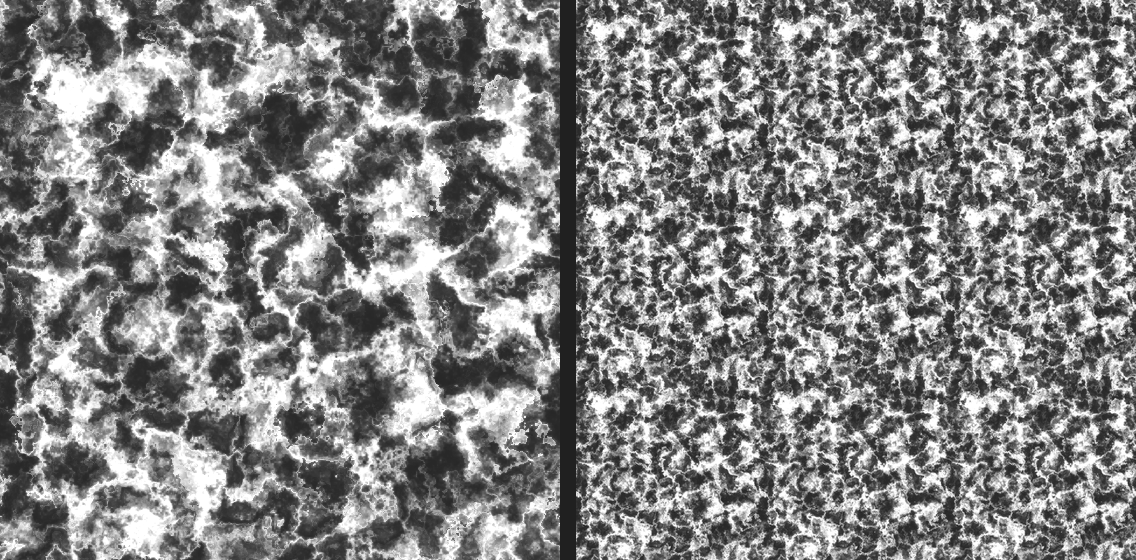
Left: one tile. Right: repeated 3 by 3.
Reproduce this texture procedurally as a Shadertoy shader.

```glsl
const int OCTAVES = 6;
const int SAMPLES = 2;          // antialiasing samples per axis
const float FILTER_WIDTH = 0.6; // sampled share of each pixel
const float DARKEST = 0.15;
const float TONE_RANGE = 2.05;  // exponent from the darkest tone to white

// Integer hash: three values in 0..1 per lattice cell
vec3 hash3(vec2 cell, float seed) {
    uvec3 v = uvec3(cell, seed) * 1664525u + 1013904223u;
    v.x += v.y * v.z;
    v.y += v.z * v.x;
    v.z += v.x * v.y;
    v ^= v >> 16u;
    v.x += v.y * v.z;
    v.y += v.z * v.x;
    v.z += v.x * v.y;
    return vec3(v >> 8u) / 16777216.0;
}

// Three channels of value noise, wrapping after "period" cells
vec3 wrapNoise(vec2 p, float period, float seed) {
    vec2 cell = floor(p * period);
    vec2 f = fract(p * period);
    f = f * f * (3.0 - 2.0 * f);
    vec2 lo = mod(cell, period);
    vec2 hi = mod(cell + 1.0, period);
    vec3 bottom = mix(hash3(lo, seed), hash3(vec2(hi.x, lo.y), seed), f.x);
    vec3 top = mix(hash3(vec2(lo.x, hi.y), seed), hash3(hi, seed), f.x);
    return mix(bottom, top, f.y) - 0.5;
}

vec3 fractalNoise(vec2 p, float period, float gain, float seed) {
    vec3 sum = vec3(0.0);
    float amplitude = 1.0;
    for (int i = 0; i < OCTAVES; i++) {
        sum += amplitude * wrapNoise(p, period, seed + float(i));
        period *= 2.0;
        amplitude *= gain;
    }
    return sum;
}

// Wrapping cellular noise: nearest distance, gap to the second, cell value
vec3 cellular(vec2 p, float period, float seed) {
    vec2 cell = floor(p * period);
    vec2 f = fract(p * period);
    float nearest = 9.0;
    float second = 9.0;
    float value = 0.0;
    for (int y = -1; y <= 1; y++) {
        for (int x = -1; x <= 1; x++) {
            vec2 offset = vec2(x, y);
            vec3 h = hash3(mod(cell + offset, period), seed);
            float d = length(offset + 0.05 + 0.9 * h.xy - f);
            if (d < nearest) {
                second = nearest;
                nearest = d;
                value = h.z;
            } else {
                second = min(second, d);
            }
        }
    }
    return vec3(nearest, second - nearest, value);
}

// Rising cones that break off at the ragged cell borders
float plates(vec3 cell, float slope, float stepHeight) {
    return slope * (cell.x - 0.43) + stepHeight * (cell.z - 0.5);
}

float veins(float gap, float sharpness) {
    return exp(-sharpness * gap * gap);
}

// Spreads the height evenly over 0..1, then brightens it exponentially
float toneCurve(float height, float middle, float contrast) {
    float rank = 1.0 / (1.0 + exp(-contrast * (height - middle)));
    return min(1.0, DARKEST * exp(TONE_RANGE * rank));
}

float stone(vec2 uv) {
    vec2 warped = uv + 0.06 * fractalNoise(uv, 10.0, 0.7, 10.0).xy;
    vec3 large = cellular(warped, 14.0, 30.0);
    vec3 small = cellular(warped, 31.0, 40.0);
    float cloud = fractalNoise(uv + 0.3 * (warped - uv), 12.0, 0.72, 50.0).z;
    float height = plates(large, 1.1, 0.5) + plates(small, 0.4, 0.3);
    height += 0.25 * veins(large.y, 20.0) + 0.5 * cloud;
    return toneCurve(height, 0.055, 4.2);
}

void mainImage(out vec4 fragColor, in vec2 fragCoord) {
    float gray = 0.0;
    for (int y = 0; y < SAMPLES; y++) {
        for (int x = 0; x < SAMPLES; x++) {
            vec2 shift = (vec2(x, y) + 0.5) / float(SAMPLES) - 0.5;
            gray += stone((fragCoord + FILTER_WIDTH * shift) / iResolution.xy);
        }
    }
    fragColor = vec4(vec3(gray / float(SAMPLES * SAMPLES)), 1.0);
}
```
